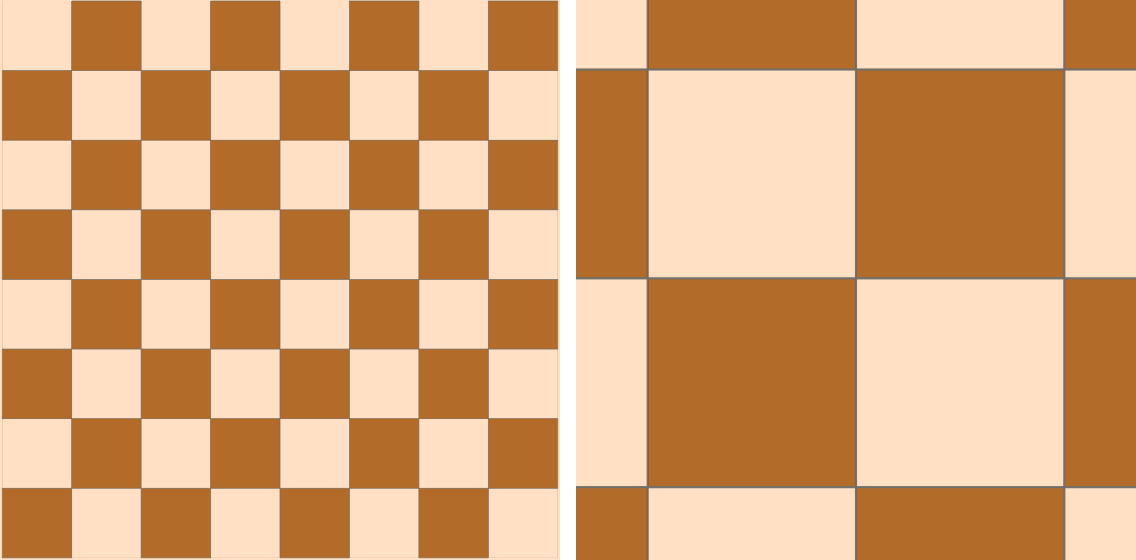
Left, the full canvas; right, a detail of the centre.
Reproduce this pattern procedurally as a Shadertoy shader.

```glsl
// Eight by eight checkerboard of brown and cream squares on a cream ground.
// Square waves give the checks; thin grey rules of slightly uneven weight
// follow every edge of the brown squares. All lengths are canvas fractions.

const float COUNT = 8.0;
const vec2 BOARD_CENTRE = vec2(0.5, 0.501);
const vec2 CELL_SIZE = vec2(0.1240, 0.1243);
const float RULE_WIDTH = 0.0013;

const vec3 CREAM = vec3(1.0, 0.88, 0.77);
const vec3 BROWN = vec3(0.70, 0.42, 0.16);
const vec3 RULE_BROWN = vec3(0.40, 0.31, 0.22);
const vec3 RULE_GREY = vec3(0.45, 0.45, 0.44);

float hash(vec2 p) {
    return fract(sin(dot(p, vec2(127.1, 311.7))) * 4375.5);
}

// Smoothed square wave: +1 in even cells, -1 in odd cells
vec2 squareWave(vec2 p, vec2 pixel) {
    vec2 ramp = 0.5 - abs(mod(p, 2.0) - 0.5);
    ramp = max(ramp, -1.0 - ramp);
    vec2 edge = abs(p - round(p));
    vec2 side = 1.0 - 2.0 * mod(floor(p), 2.0);
    return side * clamp(2.0 * edge / pixel, 0.0, 1.0);
}

// Fraction of a pixel covered by a band centred on zero
float bandCoverage(float dist, float width, float pixel) {
    float low = max(dist - 0.5 * pixel, -0.5 * width);
    float high = min(dist + 0.5 * pixel, 0.5 * width);
    return clamp((high - low) / pixel, 0.0, 1.0);
}

// Antialiased mask of the whole board
float boardMask(vec2 p, vec2 pixel) {
    vec2 inside = 0.5 * COUNT - abs(p - 0.5 * COUNT);
    vec2 cover = clamp(inside / pixel + 0.5, 0.0, 1.0);
    return cover.x * cover.y;
}

// Rule across one axis; rim rules appear only beside brown squares
float ruleCoverage(float across, float along, float width, float pixel) {
    float line = clamp(round(across), 0.0, COUNT);
    float row = floor(along);
    float neighbour = clamp(floor(across), 0.0, COUNT - 1.0);
    bool rim = line < 0.5 || line > COUNT - 0.5;
    bool brown = mod(neighbour + row, 2.0) < 0.5;
    bool onBoard = along >= 0.0 && along <= COUNT;
    float visible = onBoard && (!rim || brown) ? 1.0 : 0.0;
    return visible * bandCoverage(across - line, width, pixel);
}

// Blend a rule whose weight and tint depend on its index
vec3 drawRule(vec3 colour, float coverage, float line, float axis) {
    float variation = hash(vec2(line, axis));
    vec3 tint = mix(RULE_BROWN, RULE_GREY, variation);
    return mix(colour, tint, coverage * mix(0.7, 1.0, variation));
}

void mainImage(out vec4 fragColor, in vec2 fragCoord) {
    vec2 uv = fragCoord / iResolution.xy;
    vec2 p = (uv - BOARD_CENTRE) / CELL_SIZE + 0.5 * COUNT;
    vec2 pixel = 1.0 / (iResolution.xy * CELL_SIZE);
    vec2 width = RULE_WIDTH / CELL_SIZE;

    // Checks
    vec2 wave = squareWave(p, pixel);
    float brown = (0.5 + 0.5 * wave.x * wave.y) * boardMask(p, pixel);
    vec3 colour = mix(CREAM, BROWN, brown);

    // Vertical, then horizontal rules
    float vertical = ruleCoverage(p.x, p.y, width.x, pixel.x);
    float horizontal = ruleCoverage(p.y, p.x, width.y, pixel.y);
    colour = drawRule(colour, vertical, round(p.x), 0.0);
    colour = drawRule(colour, horizontal, round(p.y), 1.0);

    fragColor = vec4(colour, 1.0);
}
```
